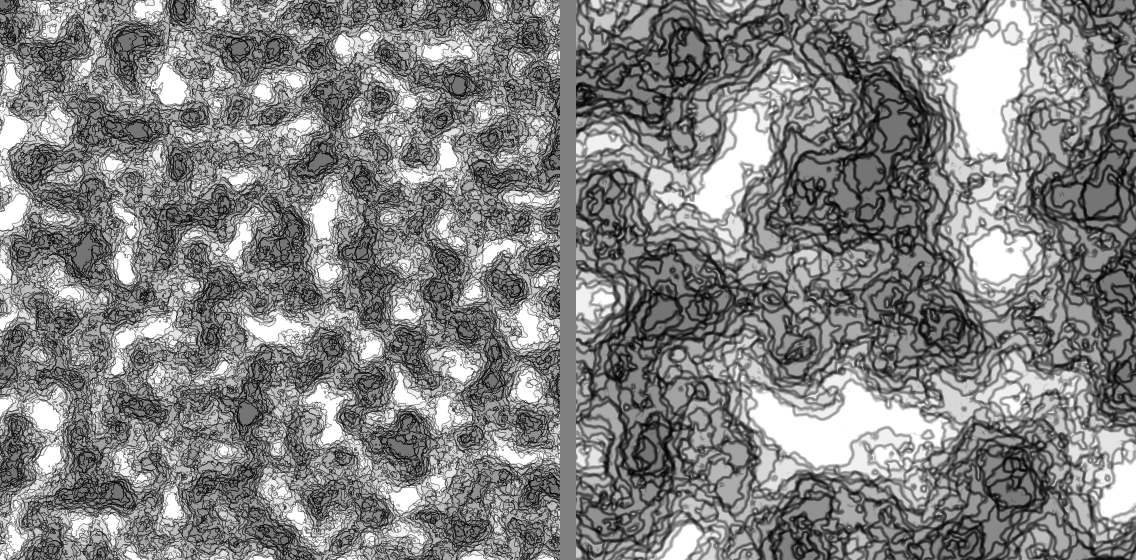
Left, the full canvas; right, a detail of the centre.
Write a three.js fragment shader that draws this texture.

```glsl
// Stacked translucent grey sheets with ragged inked edges, worn through to white holes.
varying vec2 vUv;

const int SHEETS = 14;             // number of stacked sheets
const int BROAD_OCTAVES = 2;       // relief shared by all sheets
const int FINE_OCTAVES = 3;        // raggedness of each single sheet
const float BASE_FREQUENCY = 14.0; // broad noise cells across the canvas
const float GAIN = 0.5;            // amplitude ratio between octaves
const float HOLE_LEVEL = -0.36;    // relief below this stays bare
const float PEAK_LEVEL = 0.50;     // relief above this is under every sheet
const float SHEET_TONE = 0.945;    // light passed by one sheet
const float INK_LOW = 0.38;        // edge ink of the lowest sheet
const float INK_HIGH = 0.74;       // edge ink of the highest sheet
const float LINE_REACH = 0.0019;   // fade distance of an inked edge
const float EDGE_BLUR = 0.001;     // softness of a sheet border
const float MIN_SLOPE = 5.0;       // keeps lines thin on flat ground
const vec3 PAPER = vec3(1.0);

float hash(vec2 cell) {
  vec3 q = fract(cell.xyx * vec3(0.1031, 0.1030, 0.0973));
  q += dot(q, q.yzx + 33.33);
  return fract((q.x + q.y) * q.z);
}

vec2 latticeGradient(vec2 cell) {
  float angle = 6.28319 * hash(cell);
  return vec2(cos(angle), sin(angle));
}

// Gradient noise: x holds the value, yz its slope
vec3 noiseSlope(vec2 p) {
  vec2 cell = floor(p);
  vec2 f = p - cell;
  vec2 u = f * f * f * (f * (f * 6.0 - 15.0) + 10.0);
  vec2 du = 30.0 * f * f * (f * (f - 2.0) + 1.0);
  vec2 ga = latticeGradient(cell);
  vec2 gb = latticeGradient(cell + vec2(1.0, 0.0));
  vec2 gc = latticeGradient(cell + vec2(0.0, 1.0));
  vec2 gd = latticeGradient(cell + vec2(1.0));
  float a = dot(ga, f);
  float b = dot(gb, f - vec2(1.0, 0.0));
  float c = dot(gc, f - vec2(0.0, 1.0));
  float d = dot(gd, f - vec2(1.0));
  float twist = a - b - c + d;
  float value = a + u.x * (b - a) + u.y * (c - a) + u.x * u.y * twist;
  vec2 slope = ga + u.x * (gb - ga) + u.y * (gc - ga)
             + u.x * u.y * (ga - gb - gc + gd)
             + du * (u.yx * twist + vec2(b, c) - a);
  return vec3(value, slope);
}

// One octave in canvas units
vec3 octave(vec2 p, float frequency, float amplitude, vec2 offset) {
  vec3 n = noiseSlope(p * frequency + offset);
  return amplitude * vec3(n.x, n.yz * frequency);
}

void main() {
  // Broad relief
  vec3 relief = vec3(0.0);
  float frequency = BASE_FREQUENCY;
  float amplitude = 1.0;
  for (int i = 0; i < BROAD_OCTAVES; i++) {
    relief += octave(vUv, frequency, amplitude, vec2(17.3, 41.7) * float(i + 1));
    frequency *= 2.0;
    amplitude *= GAIN;
  }

  // Lay the sheets from the lowest to the highest
  float light = 1.0;
  for (int s = 0; s < SHEETS; s++) {
    float rank = float(s) / float(SHEETS - 1);
    vec3 height = relief;
    float fineFrequency = frequency;
    float fineAmplitude = amplitude;
    for (int i = 0; i < FINE_OCTAVES; i++) {
      vec2 offset = vec2(31.4, 57.9) * float(s + 1) + 13.7 * float(i);
      height += octave(vUv, fineFrequency, fineAmplitude, offset);
      fineFrequency *= 2.0;
      fineAmplitude *= GAIN;
    }

    // Signed distance to the border of the sheet
    float rise = height.x - mix(HOLE_LEVEL, PEAK_LEVEL, rank);
    float border = rise / max(length(height.yz), MIN_SLOPE);
    float cover = smoothstep(-EDGE_BLUR, EDGE_BLUR, border);
    float line = 1.0 - smoothstep(0.0, LINE_REACH, abs(border));
    light *= mix(1.0, SHEET_TONE, cover);
    light *= 1.0 - mix(INK_LOW, INK_HIGH, rank) * line;
  }

  gl_FragColor = vec4(PAPER * light, 1.0);
}
```
